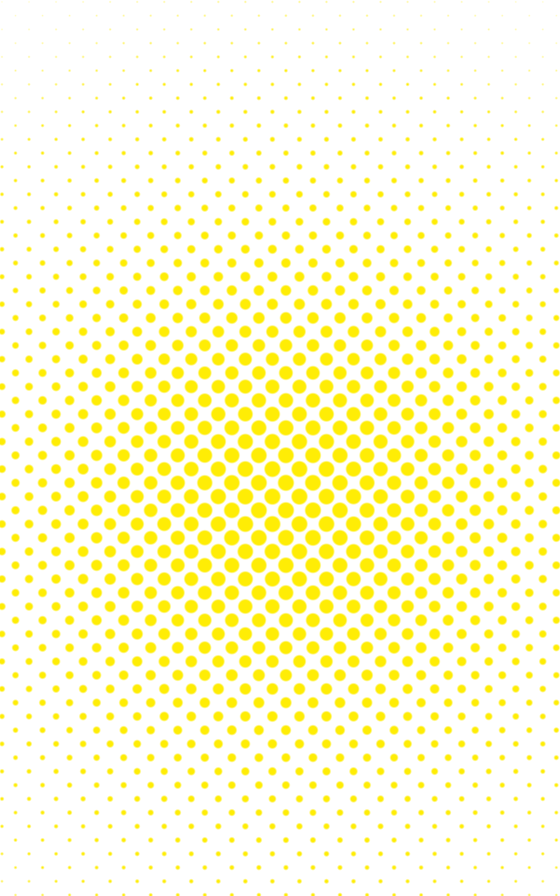
A Shadertoy shader for this background:

```glsl
// Yellow halftone dots on white, swelling towards a soft round centre.

// Lengths are in canvas heights; x is measured from the middle column.
#define DOT_COLOR   vec3(1.0, 0.93, 0.02)
#define PAPER_COLOR vec3(1.0)
#define GRID_PITCH  vec2(0.03018, 0.03067)
#define GRID_ANCHOR vec2(0.0217, 0.5378)
#define GLOW_CENTER vec2(0.004, 0.440)
#define GLOW_SPREAD 0.255
#define MAX_RADIUS  0.0088
#define EDGE_SOFT   0.0014

// Dot radius falls off as a Gaussian around the centre.
float dotRadius(vec2 position) {
    vec2 offset = (position - GLOW_CENTER) / GLOW_SPREAD;
    return MAX_RADIUS * exp(-0.5 * dot(offset, offset));
}

// Soft disc that fades out once it is thinner than its edge.
float discCoverage(float dist, float radius, float soft) {
    float disc = 1.0 - smoothstep(radius - soft, radius + soft, dist);
    return disc * min(radius / soft, 1.0);
}

void mainImage(out vec4 fragColor, in vec2 fragCoord) {
    vec2 p = vec2(fragCoord.x - 0.5 * iResolution.x, fragCoord.y) / iResolution.y;
    float soft = max(EDGE_SOFT, 0.7 / iResolution.y);

    // Two interleaved grids, half a pitch apart, form the staggered lattice.
    float coverage = 0.0;
    for (int i = 0; i < 2; i++) {
        vec2 shift = vec2(0.5 * float(i));
        vec2 cell = floor((p - GRID_ANCHOR) / GRID_PITCH - shift + 0.5) + shift;
        vec2 center = GRID_ANCHOR + cell * GRID_PITCH;
        float disc = discCoverage(distance(p, center), dotRadius(center), soft);
        coverage = max(coverage, disc);
    }

    fragColor = vec4(mix(PAPER_COLOR, DOT_COLOR, coverage), 1.0);
}
```
